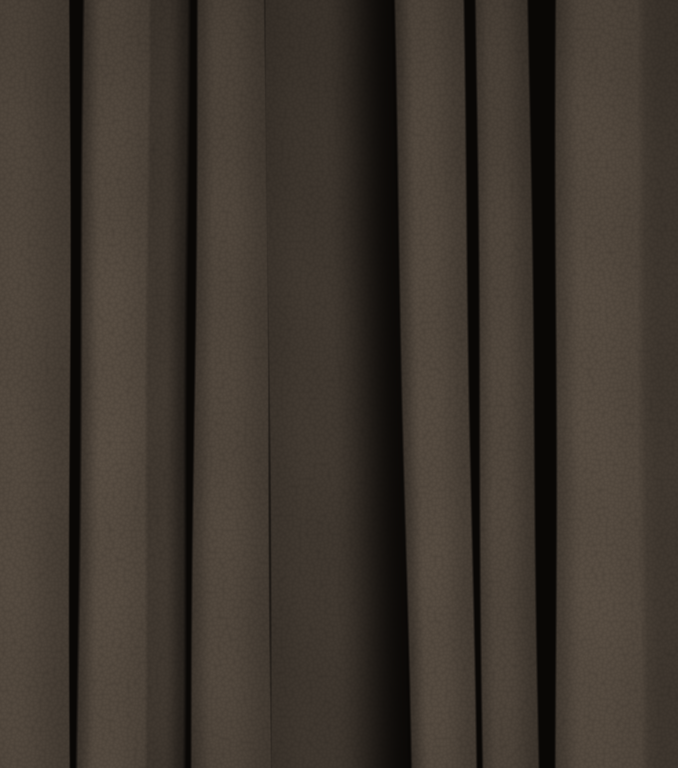
Reproduce this texture procedurally as a Shadertoy shader.

```glsl
// Heavy brown curtain hanging in nine uneven vertical folds with dark gaps.

const int FOLDS = 9;
const vec3 GAP_COLOR = vec3(0.035, 0.027, 0.02);
const vec3 CLOTH_LIGHT = vec3(0.355, 0.312, 0.268);
const float SWAY = 0.0012;          // sideways waver of the fold edges
const float GRAIN_CELLS = 210.0;    // weave cells per canvas height
const float GRAIN_DEPTH = 0.07;
const float MOTTLE_DEPTH = 0.012;
const float LIGHT_FALLOFF = 0.13;   // dimming away from the brightest height
const float LIGHT_HEIGHT = 0.38;

// Fold edges: left and right at the top, left and right at the bottom.
const vec4 EDGES[FOLDS] = vec4[FOLDS](
    vec4(-0.05, 0.103, -0.05, 0.103),
    vec4(0.124, 0.226, 0.114, 0.220),
    vec4(0.220, 0.278, 0.214, 0.271),
    vec4(0.292, 0.391, 0.282, 0.401),
    vec4(0.391, 0.578, 0.401, 0.603),
    vec4(0.581, 0.683, 0.606, 0.702),
    vec4(0.702, 0.779, 0.712, 0.795),
    vec4(0.820, 0.955, 0.820, 0.960),
    vec4(0.944, 1.05, 0.950, 1.05));

// Fold shading: left, middle and right brightness, then edge softness.
const vec4 SHADES[FOLDS] = vec4[FOLDS](
    vec4(0.82, 0.88, 0.72, 0.0020),
    vec4(0.62, 0.92, 0.82, 0.0030),
    vec4(0.66, 0.66, 0.36, 0.0040),
    vec4(0.64, 0.86, 0.70, 0.0025),
    vec4(0.60, 0.66, 0.03, 0.0025),
    vec4(0.60, 0.90, 0.72, 0.0025),
    vec4(0.68, 0.84, 0.64, 0.0025),
    vec4(0.70, 0.92, 0.84, 0.0025),
    vec4(0.70, 0.64, 0.50, 0.0080));

vec2 hash2(vec2 p) {
    vec3 q = fract(p.xyx * vec3(0.1031, 0.1030, 0.0973));
    q += dot(q, q.yzx + 33.33);
    return fract((q.xx + q.yz) * q.zy);
}

// Distance to the nearest scattered cell point.
float cellular(vec2 p) {
    vec2 cell = floor(p);
    float nearest = 2.0;
    for (int j = -1; j <= 1; j++)
    for (int i = -1; i <= 1; i++) {
        vec2 c = cell + vec2(i, j);
        nearest = min(nearest, distance(p, c + hash2(c)));
    }
    return nearest;
}

// Broad, faint unevenness from layered sines.
float mottle(vec2 p) {
    return sin(p.x * 23.0 + 2.0 * sin(p.y * 9.0))
         + sin(p.y * 31.0 + 2.0 * sin(p.x * 17.0));
}

// Brightness across a fold, u running from its left to its right edge.
float foldProfile(float u, vec3 shade) {
    float lit = mix(shade.x, shade.y, smoothstep(0.0, 0.28, u));
    return mix(lit, shade.z, smoothstep(0.45, 1.0, u));
}

void mainImage(out vec4 fragColor, in vec2 fragCoord) {
    vec2 uv = fragCoord / iResolution.xy;
    vec2 p = fragCoord / iResolution.y;
    float pixel = 1.0 / iResolution.x;

    // Folds are laid from left to right over the dark backing.
    float brightness = 0.0;
    for (int i = 0; i < FOLDS; i++) {
        vec4 edge = EDGES[i];
        vec4 shade = SHADES[i];
        vec2 span = mix(edge.zw, edge.xy, uv.y);
        float x = uv.x + SWAY * sin(uv.y * 7.0 + float(i) * 2.1);
        float u = clamp((x - span.x) / (span.y - span.x), 0.0, 1.0);
        float inside = min(x - span.x, span.y - x);
        float soft = max(shade.w, pixel);
        float cover = smoothstep(-soft, soft, inside);
        brightness = mix(brightness, foldProfile(u, shade.xyz), cover);
    }

    // Light fall, then woven grain and mottling.
    float away = (uv.y - LIGHT_HEIGHT) / (1.0 - LIGHT_HEIGHT);
    brightness *= 1.0 - LIGHT_FALLOFF * away * away;
    float grain = 0.5 - cellular(p * GRAIN_CELLS);
    brightness *= 1.0 + GRAIN_DEPTH * 2.0 * grain + MOTTLE_DEPTH * mottle(p);

    fragColor = vec4(mix(GAP_COLOR, CLOTH_LIGHT, brightness), 1.0);
}
```
